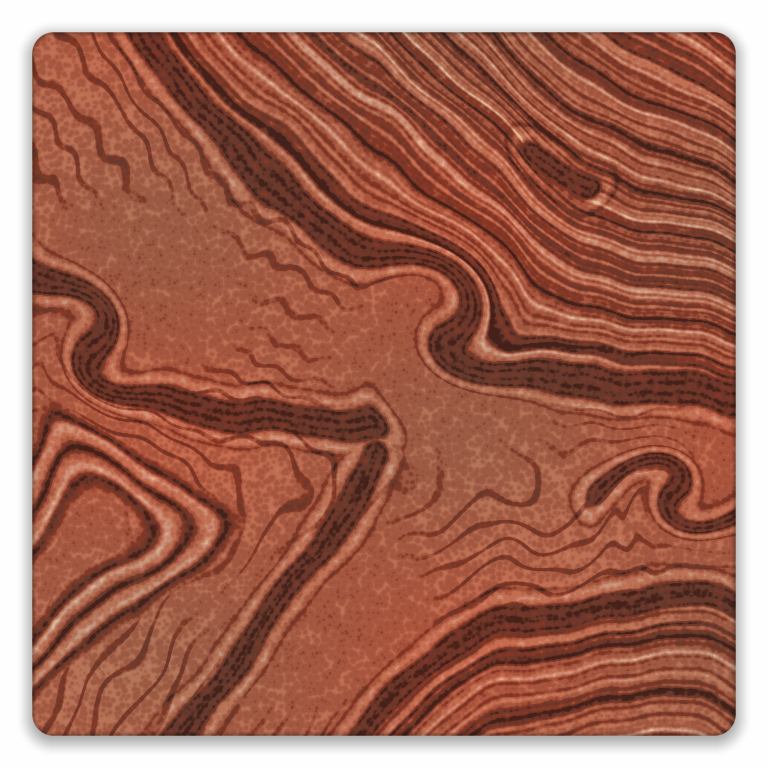
Give the GLSL for this texture, as a WebGL 1 fragment shader.

```glsl
precision highp float;
// Polished tile of folded copper-brown banded stone with a soft shadow on white.
uniform vec2 u_resolution;

const vec3 DARK   = vec3(0.27, 0.13, 0.10);
const vec3 UMBER  = vec3(0.42, 0.22, 0.17);
const vec3 RUST   = vec3(0.51, 0.22, 0.15);
const vec3 COPPER = vec3(0.64, 0.34, 0.25);
const vec3 LIGHT  = vec3(0.74, 0.44, 0.33);
const vec3 TAN    = vec3(0.78, 0.56, 0.47);
const vec3 CREAM  = vec3(0.88, 0.73, 0.58);
const vec3 PAPER  = vec3(0.995);
const float TILE_HALF = 0.458;
const float TILE_RADIUS = 0.028;
const float MATRIX_TONE = 0.61;
const float VEIN_SPACING = 0.031;
const float GRAIN = 0.24;

vec2 hash2(vec2 p) {
  return fract(sin(vec2(dot(p, vec2(127.1, 311.7)), dot(p, vec2(269.5, 183.3)))) * 43758.5);
}

// Cellular noise: distance to the nearest scattered point.
float cells(vec2 p) {
  vec2 cell = floor(p), f = fract(p);
  float nearest = 2.0;
  for (int j = -1; j <= 1; j++)
    for (int i = -1; i <= 1; i++) {
      vec2 o = vec2(float(i), float(j));
      vec2 d = o + hash2(cell + o) - f;
      nearest = min(nearest, dot(d, d));
    }
  return sqrt(nearest);
}

float bump(float x, float center, float width) {
  x = (x - center) / width;
  return exp(-x * x);
}

float capsule(vec2 p, vec2 a, vec2 b, float r) {
  vec2 ab = b - a;
  return length(p - a - ab * clamp(dot(p - a, ab) / dot(ab, ab), 0.0, 1.0)) - r;
}

float roundBox(vec2 p) {
  vec2 d = abs(p) - TILE_HALF + TILE_RADIUS;
  return length(max(d, 0.0)) + min(max(d.x, d.y), 0.0) - TILE_RADIUS;
}

// Clockwise fold that fades away from its center.
vec2 twist(vec2 p, vec2 center, float r, float angle) {
  vec2 d = p - center;
  angle *= exp(-dot(d, d) / (r * r));
  float c = cos(angle), s = sin(angle);
  return center + mat2(c, s, -s, c) * d;
}

vec2 waver(vec2 p) {
  float amp = 0.012, freq = 13.0;
  for (int i = 0; i < 4; i++) {
    p += amp * sin(freq * p.yx + vec2(1.3, 4.1) * float(i + 1));
    amp *= 0.48;
    freq *= 1.9;
  }
  return p;
}

// Signed distance to a bed that falls from left to right and levels out.
float fallingBed(vec2 p, float start, float drop, float rate) {
  float fall = drop * exp(-(p.x - start) * rate);
  return (p.y - 0.42 - fall) / sqrt(1.0 + rate * rate * fall * fall);
}

float strata(float t, float along) {
  float bend = 0.6 * sin(7.0 * along + 9.0 * t);
  return 0.47 + 0.19 * sin(78.0 * t + bend) + 0.17 * sin(171.0 * t + 2.0 * bend + 1.0)
    + 0.15 * sin(397.0 * t + 3.0 * bend + 2.0) + 0.08 * sin(690.0 * t + 5.0 * bend);
}

vec3 stoneColor(float t) {
  vec3 c = mix(DARK, UMBER, smoothstep(0.0, 0.16, t));
  c = mix(c, RUST, smoothstep(0.20, 0.34, t));
  c = mix(c, COPPER, smoothstep(0.36, 0.52, t));
  c = mix(c, LIGHT, smoothstep(0.56, 0.72, t));
  c = mix(c, TAN, smoothstep(0.76, 0.88, t));
  return mix(c, CREAM, smoothstep(0.90, 1.05, t));
}

float stoneTone(vec2 uv) {
  vec2 p = twist(uv, vec2(0.58, 0.58), 0.075, 2.2);
  p = twist(p, vec2(0.12, 0.555), 0.065, 1.7);
  p = waver(twist(p, vec2(0.88, 0.36), 0.06, 2.6));
  float upper = fallingBed(p, 0.21, 0.5, 3.2);
  float arch = 0.44 - length(p - vec2(0.83, -0.2));

  // Matrix with thin meandering veins.
  float flow = mix(arch, upper, smoothstep(0.25, 0.55, p.y));
  flow += 0.007 * sin(43.0 * p.x + 20.0 * p.y) + 0.004 * sin(97.0 * p.x - 61.0 * p.y);
  float patches = sin(9.0 * p.x + 5.0 * p.y) * sin(12.0 * p.y - 4.0 * p.x + 1.0);
  float vein = smoothstep(0.6, 1.0, sin(6.2832 * flow / VEIN_SPACING));
  float tone = MATRIX_TONE + 0.05 * patches - 0.36 * vein * smoothstep(-0.5, 0.4, patches);

  // Nested rings of the lower left nodule.
  vec3 sides = vec3(dot(p, vec2(0.48, 0.88)) - 0.448, dot(p, vec2(0.69, -0.72)) + 0.031,
                    dot(p, vec2(-0.8, 0.57)) - 0.19);
  vec3 e = exp(45.0 * sides);
  float nodule = log(e.x + e.y + e.z) / 45.0;
  float rings = 0.5 - 0.4 * cos(210.0 * nodule) + 0.1 * sin(480.0 * nodule);
  tone = mix(tone, rings, smoothstep(-0.075, -0.065, nodule) * smoothstep(0.014, 0.006, nodule));

  // Banded beds above and below.
  float tilted = upper + 0.5 * max(p.x - 0.5, 0.0) * smoothstep(0.0, 0.4, upper);
  tone = mix(tone, strata(tilted, p.x), smoothstep(0.0, 0.02, upper));
  tone = mix(tone, strata(arch * 1.15 + 0.31, p.x), smoothstep(0.0, 0.015, arch));

  // Dark ribbons with pale rims.
  float shelf = fallingBed(p, 0.04, 0.2, 5.0);
  float ribbon = length(vec2(shelf, max(p.x - 0.5, 0.0))) - 0.021;
  ribbon = min(ribbon, capsule(p, vec2(0.49, 0.40), vec2(0.2, 0.0), 0.018));
  ribbon = min(ribbon, capsule(p, vec2(0.77, 0.36), vec2(1.0, 0.35), 0.016));
  ribbon = min(ribbon, capsule(p, vec2(0.68, 0.81), vec2(0.76, 0.77), 0.014));
  ribbon = min(ribbon, min(abs(upper - 0.015) - 0.022, abs(arch - 0.015) - 0.017));
  tone += 0.2 * bump(ribbon, 0.009, 0.005) - 0.25 * bump(ribbon, 0.020, 0.003);
  return mix(tone, 0.14 + 0.08 * sin(520.0 * ribbon), smoothstep(0.004, -0.004, ribbon));
}

void main() {
  float side = min(u_resolution.x, u_resolution.y);
  vec2 centered = (gl_FragCoord.xy - 0.5 * u_resolution) / side;
  vec2 uv = centered + 0.5;

  float grain = cells(uv * 130.0) + 0.7 * cells(uv * 47.0) - 0.8;
  vec3 stone = stoneColor(stoneTone(uv) + GRAIN * grain);
  stone *= 1.0 + vec3(0.05, -0.04, -0.06) * sin(8.0 * uv.x + 3.0) * sin(11.0 * uv.y);

  // Tile outline, dim rim and shadow.
  float edge = roundBox(centered);
  stone *= 1.0 - 0.25 * smoothstep(-0.007, 0.0, edge);
  float shadow = smoothstep(0.022, -0.012, roundBox(centered + vec2(0.0, 0.006)));
  vec3 color = mix(PAPER * (1.0 - 0.35 * shadow), stone, smoothstep(0.75, -0.75, edge * side));
  gl_FragColor = vec4(color, 1.0);
}
```
